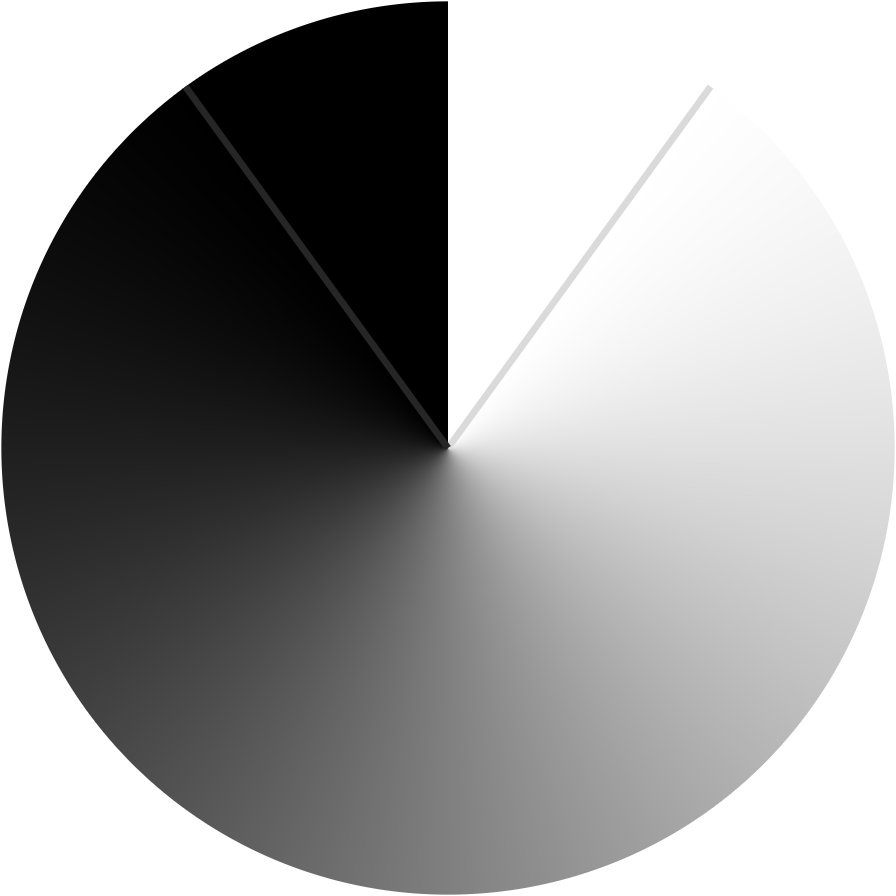
Write a three.js fragment shader that draws this background.

```glsl
varying vec2 vUv;

const float TAU = 6.283185;
const vec3 PAPER = vec3(1.0);
const vec3 LIGHT_SPOKE = vec3(0.855);
const vec3 DARK_SPOKE = vec3(0.15);

// Coverage of a shape from its signed distance
float coverage(float dist, float pixel) {
  return clamp(0.5 - dist / pixel, 0.0, 1.0);
}

// Brightness by turns from the top: white, eased fall, black
float sweepTone(float turn, float margin, float easing) {
  float t = clamp((turn - margin) / (1.0 - 2.0 * margin), 0.0, 1.0);
  return 1.0 - mix(t, smoothstep(0.0, 1.0, t), easing);
}

// Both halves share one mirrored angle, so only the top seam is sharp
float conicTone(vec2 p, float margin, float easing, float pixel) {
  float turn = atan(abs(p.x), p.y + 1e-6) / TAU;
  float right = sweepTone(turn, margin, easing);
  return mix(1.0 - right, right, coverage(-p.x, pixel));
}

// Flat-ended bar from the centre along a direction
float spokeDistance(vec2 p, vec2 dir, float span, float halfWidth) {
  float along = dot(p, dir);
  float across = abs(dot(p, vec2(-dir.y, dir.x)));
  return max(across - halfWidth, max(-along, along - span));
}

vec2 turnDirection(float turn) {
  return vec2(sin(turn * TAU), cos(turn * TAU));
}

void main() {
  vec2 p = vUv - 0.5;
  float pixel = max(fwidth(vUv.x), 1e-5);
  float radius = 0.4985;
  float margin = 0.1;
  float halfWidth = 0.0038;

  // Shaded disc
  vec3 sweep = vec3(conicTone(p, margin, 0.7, pixel));
  vec3 color = mix(PAPER, sweep, coverage(length(p) - radius, pixel));

  // Spokes where the fall begins and ends
  float lightSpoke = spokeDistance(p, turnDirection(margin), radius, halfWidth);
  float darkSpoke = spokeDistance(p, turnDirection(-margin), radius, halfWidth);
  color = mix(color, LIGHT_SPOKE, coverage(lightSpoke, pixel));
  color = mix(color, DARK_SPOKE, coverage(darkSpoke, pixel));

  gl_FragColor = vec4(color, 1.0);
}
```
